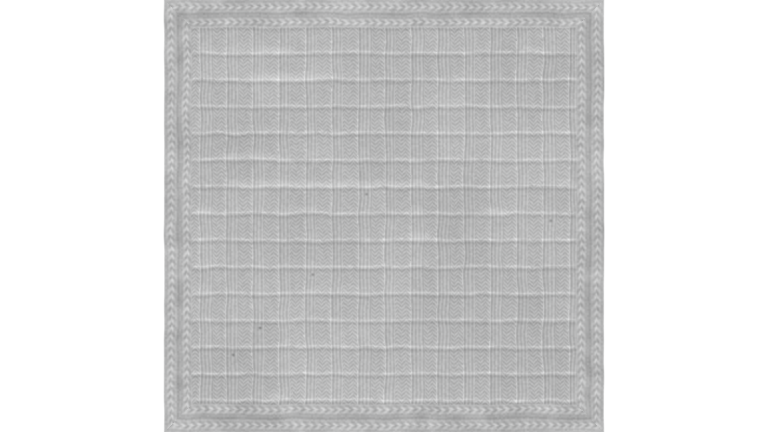
Reproduce this texture procedurally as a Shadertoy shader.

```glsl
// Square of pale grey quilted cloth with a grid of ridges and a stitched hem, on white.

const float TAU = 6.2831853;

float hash(vec2 p) {
    return fract(sin(dot(p, vec2(127.1, 311.7))) * 43758.5453);
}

// Value noise with n lattice steps per canvas height, wrapping vertically
float noise(vec2 p, float n) {
    vec2 i = floor(p * n), f = fract(p * n);
    f = f * f * (3.0 - 2.0 * f);
    float y0 = mod(i.y, n), y1 = mod(i.y + 1.0, n);
    return mix(mix(hash(vec2(i.x, y0)), hash(vec2(i.x + 1.0, y0)), f.x),
               mix(hash(vec2(i.x, y1)), hash(vec2(i.x + 1.0, y1)), f.x), f.y);
}

// Soft line profile
float bump(float x, float width) {
    return exp(-x * x / (width * width));
}

// Grid of cells: each half ribbed, half zigzag twill, edged by ridges
float quilt(vec2 p) {
    vec2 wobble = vec2(noise(p, 22.0), noise(p + 5.0, 26.0)) - 0.5;
    vec2 pitch = vec2(0.0611, 0.0619);
    vec2 cell = (p + 0.005 * wobble - vec2(0.0, 0.007)) / pitch;
    vec2 id = floor(cell), g = fract(cell);
    vec2 e = (fract(cell + 0.5) - 0.5) * pitch;

    // Weave
    float ribEnd = 0.42 + 0.16 * hash(vec2(id.x, 3.0));
    float ribbed = 1.0 - smoothstep(ribEnd - 0.04, ribEnd + 0.04, g.x);
    float rib = cos(TAU * g.x * 7.0);
    float zigzag = abs(fract(g.x * 3.0) - 0.5) * 2.0;
    float twill = cos(TAU * (p.y * 112.0 + zigzag));
    float shade = 0.712 + mix(0.022 * twill, 0.008 + 0.028 * rib, ribbed);
    shade += 0.02 * (hash(id) - 0.5) + 0.015 * (0.5 - g.y);

    // Horizontal ridges with a shadow underneath
    float lump = noise(p + 2.0, 76.0);
    shade += bump(e.y, 0.0038) * (0.035 + 0.06 * lump);
    shade -= 0.045 * bump(e.y + 0.0075, 0.004);

    // Vertical seams of small beads
    float bead = 0.5 + 0.5 * cos(TAU * p.y * 72.0);
    shade += bump(e.x, 0.0035) * (0.015 + 0.06 * bead * lump);
    shade -= 0.03 * bump(e.x - 0.006, 0.003);

    // Glossy puckers beside some ridges, and rare dark specks
    float gloss = smoothstep(0.6, 0.9, noise(p + 7.0, 12.0));
    shade += 0.05 * gloss * bump(e.y - 0.006, 0.009);
    float speck = step(0.982, hash(id + 40.0));
    return shade - 0.16 * speck * bump(length(g - vec2(0.3, 0.7)), 0.06);
}

// Hem: two rows of chevron stitches around a darker pleat; s runs along the edge
float hem(float d, float s, vec2 p) {
    float shade = 0.705 - 0.055 * bump(d - 0.034, 0.006);
    shade += 0.015 * cos(TAU * d / 0.009);
    for (int i = 0; i < 2; i++) {
        float across = d - 0.016 - 0.036 * float(i);
        float stitch = cos(TAU * (s * 54.0 + abs(across) * 55.0 + 0.5 * float(i)));
        shade += bump(across, 0.008) * (0.025 + 0.06 * stitch);
    }
    return shade + 0.07 * (noise(p, 36.0) - 0.5);
}

void mainImage(out vec4 fragColor, in vec2 fragCoord) {
    vec2 p = (fragCoord / iResolution.xy - 0.5) * vec2(16.0 / 9.0, 1.0);
    float pixel = 1.0 / iResolution.y;

    // Distance inward from the cloth edges
    vec2 inset = vec2(0.509, 0.5) - abs(p);
    float wave = 0.005 * (noise(p, 24.0) - 0.5);
    float d = min(inset.x, inset.y) + wave;
    float along = inset.y < inset.x ? p.x : p.y;

    float shade = mix(hem(d, along, p), quilt(p), smoothstep(0.06, 0.067, d));

    // Fibre grain and broad unevenness
    shade += 0.05 * (noise(p, 216.0) - 0.5) + 0.03 * (noise(p + 3.0, 6.0) - 0.5);

    float cloth = smoothstep(-pixel, pixel, inset.x + 0.4 * wave);
    vec3 grey = shade * vec3(0.998, 1.0, 1.001);
    fragColor = vec4(mix(vec3(1.0), grey, cloth), 1.0);
}
```
